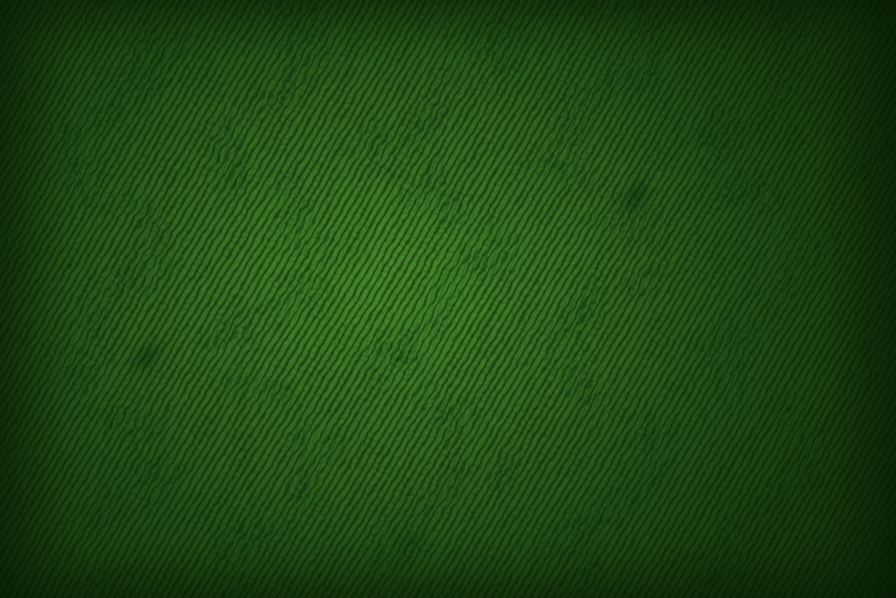
Reproduce this texture procedurally as a WebGL 2 fragment shader.

```glsl
#version 300 es
precision highp float;
// Green woven cloth under a soft off-centre light with dark borders.
// Thin, steep diagonal grooves are jittered by cellular noise and sines,
// crossed by broken faint threads, then shaded through a green ramp.

uniform vec2 u_resolution;
out vec4 fragColor;

const vec3 SHADOW_GREEN = vec3(0.015, 0.085, 0.004);
const vec3 MID_GREEN    = vec3(0.130, 0.300, 0.080);
const vec3 LIGHT_GREEN  = vec3(0.285, 0.560, 0.175);
const vec3 COOL_GREEN   = vec3(0.030, 0.290, 0.110);

vec2 hash2(vec2 cell) {
    vec2 q = vec2(dot(cell, vec2(127.1, 311.7)), dot(cell, vec2(269.5, 183.3)));
    return fract(sin(q) * 43758.545);
}

// Distance to the nearest scattered point, about 0 to 1.
float cellular(vec2 p) {
    vec2 cell = floor(p), local = fract(p);
    float nearest = 2.0;
    for (int y = -1; y <= 1; y++) {
        for (int x = -1; x <= 1; x++) {
            vec2 offset = vec2(x, y);
            vec2 delta = offset + hash2(cell + offset) - local;
            nearest = min(nearest, dot(delta, delta));
        }
    }
    return sqrt(nearest);
}

// Slow irregular waves, about -1 to 1.
float waves(vec2 p, float scale) {
    float sum = 0.0, weight = 0.5;
    p *= scale;
    for (int i = 0; i < 4; i++) {
        sum += weight * sin(p.x + 1.7 * sin(p.y * 0.8 + float(i)));
        p = mat2(0.8, 0.6, -0.6, 0.8) * p * 1.8 + 2.3;
        weight *= 0.55;
    }
    return sum;
}

// Repeating dark line: 1 in the groove, 0 on the thread.
float groove(float phase, float sharpness) {
    return pow(0.5 + 0.5 * cos(6.28318 * phase), sharpness);
}

float softSpot(vec2 p, vec2 center, vec2 radius, float angle) {
    vec2 d = p - center;
    float c = cos(angle), s = sin(angle);
    d = vec2(c * d.x + s * d.y, c * d.y - s * d.x) / radius;
    return exp(-dot(d, d));
}

// Broad elliptical light, darkened again towards the borders.
float lighting(vec2 p, float aspect) {
    vec2 d = (p - vec2(0.43 * aspect, 0.53)) / vec2(0.66, 0.52);
    float glow = exp(-0.72 * dot(d, d));
    vec2 border = min(p, vec2(aspect, 1.0) - p);
    float edge = smoothstep(-0.08, 0.15, border.x) * smoothstep(-0.09, 0.11, border.y);
    return (0.11 + 0.70 * glow) * mix(0.32, 1.0, edge);
}

vec3 greenRamp(float level) {
    vec3 low = mix(SHADOW_GREEN, MID_GREEN, clamp(level * 2.0, 0.0, 1.0));
    return mix(low, LIGHT_GREEN, clamp(level * 2.0 - 1.0, 0.0, 1.2));
}

void main() {
    vec2 p = gl_FragCoord.xy / u_resolution.y;
    float aspect = u_resolution.x / u_resolution.y;

    // Thread axes: one along the grooves, one across them.
    const float slant = 1.03;
    vec2 along = vec2(cos(slant), sin(slant));
    vec2 across = vec2(along.y, -along.x);
    vec2 thread = vec2(dot(p, across), dot(p, along));

    // Fine wrinkles gather softly in small patches; elsewhere threads run straight.
    float patches = smoothstep(-0.15, 0.85, waves(p + 0.7, 23.0));
    float wrinkle = cellular(thread * vec2(85.0, 42.0)) - 0.5;
    float bend = 0.30 * waves(p, 4.0) + 0.10 * waves(thread, 70.0);
    bend += wrinkle * mix(0.22, 0.62, patches);

    // Main grooves, with cross threads that shift from strip to strip.
    float phase = thread.x * 91.0 + bend;
    float mainGroove = groove(phase, 2.4);
    vec2 strip = hash2(vec2(floor(phase), 3.0));
    float crossGroove = groove(thread.y * 80.0 + 0.5 * strip.x + wrinkle, 3.0);
    crossGroove *= smoothstep(-0.35, 0.35, waves(p + strip.y, 40.0));
    float fineGroove = patches * groove(thread.x * 150.0 + thread.y * 24.0 + bend, 2.0);
    float grain = cellular(p * 150.0) - 0.5;

    // Small cool blemishes in the cloth.
    float spots = softSpot(p, vec2(0.163 * aspect, 0.402), vec2(0.030, 0.016), 0.75);
    spots += softSpot(p, vec2(0.709 * aspect, 0.673), vec2(0.027, 0.017), 0.9);
    spots += 0.5 * softSpot(p, vec2(0.456 * aspect, 0.093), vec2(0.025, 0.016), 0.3);

    // Combine light and relief.
    float light = lighting(p, aspect);
    float core = softSpot(p, vec2(0.43 * aspect, 0.54), vec2(0.17, 0.13), 0.0);
    float relief = 1.07 - 0.50 * mainGroove * (1.0 - 0.30 * patches);
    relief += 0.14 * grain - 0.12 * crossGroove - 0.14 * fineGroove;
    float level = (light + 0.07 * core) * relief;
    level *= 1.0 + 0.02 * waves(p, 9.0) - 0.20 * spots;

    vec3 color = greenRamp(level);
    float coolness = patches * (0.04 + 0.16 * mainGroove) + 0.28 * spots;
    color = mix(color, COOL_GREEN * (0.3 + 0.9 * level), clamp(coolness, 0.0, 0.6));
    fragColor = vec4(color, 1.0);
}
```
